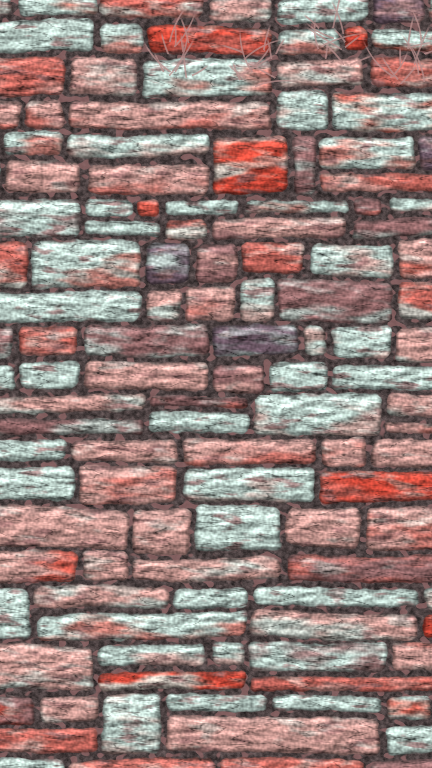
Write a WebGL 2 fragment shader that draws this texture.

```glsl
#version 300 es
precision highp float;
// Dry-laid wall of rough, flat stones in pale teal, pink, red and plum.
// Uneven courses are cut into blocks, then split into slabs; each stone is a
// rounded box with a ragged edge, stained and lit by layered gradient noise.
uniform vec2 u_resolution;
out vec4 fragColor;

const float COURSE = 0.150;  // height of a course, canvas width = 1
const float BLOCK = 0.37;    // mean width of a block
const vec3 PALE = vec3(0.75, 0.83, 0.80);
const vec3 PINK = vec3(0.80, 0.61, 0.58);
const vec3 RED = vec3(0.77, 0.41, 0.37);
const vec3 SCARLET = vec3(0.80, 0.29, 0.23);
const vec3 BROWN = vec3(0.56, 0.40, 0.40);
const vec3 PLUM = vec3(0.42, 0.34, 0.39);
const vec3 MORTAR = vec3(0.29, 0.25, 0.25);
const vec3 TWIG = vec3(0.72, 0.56, 0.55);

struct Stone { vec2 lo; vec2 hi; float seed; };

float hash(vec2 p) {
  vec3 q = fract(vec3(p.xyx) * vec3(0.1031, 0.1030, 0.0973) + 0.137);
  q += dot(q, q.yzx + 33.33);
  return fract((q.x + q.y) * q.z);
}

float rnd(float seed, float k) { return hash(vec2(seed * 917.0, k * 7.3)); }

float corner(vec2 cell, vec2 f, vec2 o) {
  float a = 6.2832 * hash(cell + o);
  return dot(vec2(cos(a), sin(a)), f - o);
}

float noise(vec2 p) {
  vec2 i = floor(p), f = p - i;
  vec2 u = f * f * f * (f * (f * 6.0 - 15.0) + 10.0);
  return mix(mix(corner(i, f, vec2(0, 0)), corner(i, f, vec2(1, 0)), u.x),
             mix(corner(i, f, vec2(0, 1)), corner(i, f, vec2(1, 1)), u.x), u.y);
}

float fbm(vec2 p) {
  float sum = 0.0, amp = 0.6;
  for (int i = 0; i < 4; i++) {
    sum += amp * noise(p);
    p = mat2(1.6, 0.5, -0.5, 1.9) * p + 17.0;
    amp *= 0.55;
  }
  return sum;
}

// Jittered one-dimensional cells: start, end and index of the one holding x
float border(float i, float seed, float jitter) {
  return i + jitter * (hash(vec2(i + 40.0, seed)) - 0.5);
}

vec3 span(float x, float seed, float jitter) {
  float i = floor(x);
  i += step(border(i + 1.0, seed, jitter), x) - step(x, border(i, seed, jitter));
  return vec3(border(i, seed, jitter), border(i + 1.0, seed, jitter), i);
}

// Course, then block, then optional split into slabs and halves
Stone findStone(vec2 p) {
  vec3 row = span(p.y / COURSE, 3.0, 0.45);
  float shift = 5.0 * hash(vec2(row.z, 8.0));
  vec3 col = span(p.x / BLOCK + shift, row.z + 11.0, 0.7);
  Stone s = Stone(vec2((col.x - shift) * BLOCK, row.x * COURSE),
                  vec2((col.y - shift) * BLOCK, row.y * COURSE),
                  hash(vec2(col.z + 20.0, row.z + 60.0)));
  bool slab = rnd(s.seed, 1.0) > 0.17;
  if (slab) {
    float y = mix(s.lo.y, s.hi.y, 0.36 + 0.28 * rnd(s.seed, 2.0));
    bool low = p.y < y;
    if (low) s.hi.y = y; else s.lo.y = y;
    s.seed = rnd(s.seed, low ? 3.0 : 4.0);
  }
  if (rnd(s.seed, 5.0) < (slab ? 0.52 : 0.25)) {
    float x = mix(s.lo.x, s.hi.x, 0.22 + 0.56 * rnd(s.seed, 6.0));
    bool left = p.x < x;
    if (left) s.hi.x = x; else s.lo.x = x;
    s.seed = rnd(s.seed, left ? 7.0 : 8.0);
  }
  return s;
}

float roundBox(vec2 q, vec2 b, float r) {
  vec2 d = abs(q) - b + r;
  return length(max(d, 0.0)) + min(max(d.x, d.y), 0.0) - r;
}

vec3 stoneColor(float t) {
  return t < 0.38 ? PALE : t < 0.62 ? PINK : t < 0.77 ? RED
       : t < 0.83 ? SCARLET : t < 0.93 ? BROWN : PLUM;
}

// Stained face; v runs from -1 at the foot to 1 at the top
vec3 stoneFace(vec2 p, float v, float d, float seed) {
  vec2 q = p + seed * 60.0;
  vec3 c = stoneColor(rnd(seed, 11.0));
  vec3 stain = stoneColor(0.85 * rnd(seed, 12.0));
  c = mix(c, stain, 0.8 * smoothstep(-0.05, 0.3, fbm(q * vec2(6, 17)) - 0.12 * v));
  c = mix(c, BROWN, 0.75 * smoothstep(0.08, 0.36, fbm(q * vec2(13, 38) + 9.0)));
  c = mix(c, PALE, 0.4 * smoothstep(0.1, 0.35, fbm(q * vec2(10, 26) + 31.0) + 0.1 * v));
  vec2 r = q * vec2(17, 42);
  float relief = fbm(r) - fbm(r + vec2(-0.12, 0.3));
  float cracks = 1.0 - smoothstep(0.0, 0.045, abs(fbm(q * vec2(7, 30) + 5.0)));
  c *= 1.0 + 0.85 * relief - 0.24 * cracks + 0.28 * noise(p * 140.0);
  c *= mix(0.6, 1.0, smoothstep(0.0, -0.011, d)) * (0.97 + 0.10 * v);
  return c + 0.08 * smoothstep(0.3, 0.9, v);
}

// Dry bent stems in tufts near the top edge
float twigs(vec2 p, float top, float px) {
  float cover = 0.0;
  for (int i = 0; i < 48; i++) {
    float k = float(i), tuft = mod(k, 4.0), a = 2.6 * hash(vec2(k, 1)) + 0.27;
    vec2 root = vec2(0.42 + 0.175 * tuft, top - 0.07 - 0.10 * hash(vec2(tuft, 5)));
    root += 0.09 * (vec2(hash(vec2(k, 2)), hash(vec2(k, 3))) - 0.5);
    vec2 q = p - root, dir = vec2(cos(a), sin(a));
    float along = dot(q, dir), size = 0.04 + 0.07 * hash(vec2(k, 4));
    float side = dot(q, vec2(-dir.y, dir.x)) - 8.0 * (hash(vec2(k, 6)) - 0.5) * along * along;
    float line = 1.0 - smoothstep(0.0006, 0.0012 + px, abs(side));
    cover = max(cover, line * step(0.0, along) * smoothstep(size, size * 0.7, along));
  }
  return cover;
}

void main() {
  vec2 p = gl_FragCoord.xy / u_resolution.x;
  float px = 1.0 / u_resolution.x;
  vec2 wall = p + 0.012 * vec2(noise(p * 9.0), noise(p * vec2(4, 6) + 50.0));
  Stone s = findStone(wall);

  // Uneven joints and a slight tilt
  vec2 lo = s.lo + 0.003 + 0.007 * vec2(rnd(s.seed, 21.0), rnd(s.seed, 22.0));
  vec2 hi = s.hi - 0.003 - 0.007 * vec2(rnd(s.seed, 23.0), rnd(s.seed, 24.0));
  vec2 q = wall - 0.5 * (lo + hi), b = max(0.5 * (hi - lo), 0.004);
  q.y += q.x * 0.05 * (rnd(s.seed, 25.0) - 0.5);
  float d = roundBox(q, b, min(0.016, 0.7 * min(b.x, b.y)));
  d += 0.009 * fbm(p * 24.0 + s.seed * 30.0);

  // Gritty mortar with small reddish chips
  float grit = fbm(p * 75.0);
  vec3 color = MORTAR * (1.0 + 1.1 * grit);
  color = mix(color, BROWN, 0.8 * smoothstep(0.14, 0.3, noise(p * vec2(38, 52))));
  color = mix(color, stoneFace(p, q.y / b.y, d, s.seed), smoothstep(px, -px, d));
  color = mix(color, TWIG, 0.75 * twigs(p, u_resolution.y / u_resolution.x, px));
  fragColor = vec4(clamp(color, 0.0, 1.0), 1.0);
}
```
